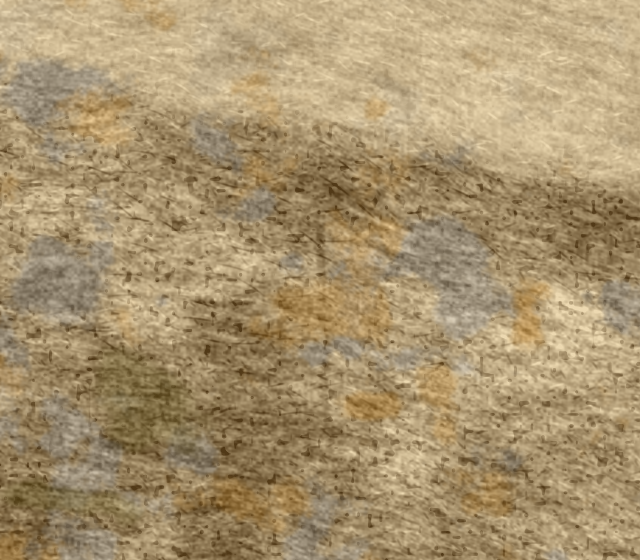
Reproduce this texture procedurally as a WebGL 2 fragment shader.

```glsl
#version 300 es
precision highp float;
// Weathered, brushed ochre plaster with a pale upper band, scratches and mineral stains.
uniform vec2 u_resolution;
out vec4 fragColor;

const vec3 UMBER = vec3(0.48, 0.39, 0.25);
const vec3 CREAM = vec3(0.84, 0.76, 0.605);
const vec3 SLATE = vec3(0.56, 0.53, 0.48);
const vec3 OCHRE = vec3(0.70, 0.53, 0.27);
const vec3 OLIVE = vec3(0.48, 0.42, 0.24);

float hash(vec2 cell, float seed) {
    vec3 q = fract(vec3(cell.xyx + seed * 7.31) * vec3(0.1031, 0.1030, 0.0973));
    q += dot(q, q.yzx + 33.33);
    return fract((q.x + q.y) * q.z);
}

float noise(vec2 p, float seed) {
    vec2 i = floor(p), f = fract(p);
    f = f * f * (3.0 - 2.0 * f);
    float low = mix(hash(i, seed), hash(i + vec2(1, 0), seed), f.x);
    float high = mix(hash(i + vec2(0, 1), seed), hash(i + vec2(1, 1), seed), f.x);
    return mix(low, high, f.y);
}

float fbm(vec2 p, float seed) {
    float sum = 0.0, weight = 0.5;
    for (int i = 0; i < 5; i++) {
        sum += weight * noise(p, seed + float(i));
        p = mat2(1.6, 1.2, -1.2, 1.6) * p;
        weight *= 0.5;
    }
    return sum / 0.97;
}

// Soft ragged blot: 1 inside, 0 outside
float blot(vec2 p, vec2 center, vec2 radius, float ragged) {
    float d = length((p - center) / radius) + (ragged - 0.5) * 2.4;
    return 1.0 - smoothstep(0.45, 1.25, d);
}

// Tapered strokes scattered on a jittered grid
float strokes(vec2 p, float cells, float angle, float spread, vec2 size, float density, float seed) {
    vec2 q = p * cells, home = floor(q);
    float pixel = cells / u_resolution.y, ink = 0.0;
    for (int y = -1; y <= 1; y++)
    for (int x = -1; x <= 1; x++) {
        vec2 cell = home + vec2(x, y);
        vec2 d = q - cell - vec2(hash(cell, seed), hash(cell, seed + 1.0));
        float a = angle + spread * (hash(cell, seed + 2.0) - 0.5);
        d = vec2(d.x * cos(a) + d.y * sin(a), d.y * cos(a) - d.x * sin(a));
        float reach = size.x * mix(0.4, 1.0, hash(cell, seed + 3.0));
        d.y += 0.25 * d.x * d.x * (hash(cell, seed + 4.0) - 0.5);
        float taper = 1.0 - smoothstep(0.3, 1.0, abs(d.x) / reach);
        float line = 1.0 - smoothstep(size.y - pixel, size.y + pixel, abs(d.y));
        ink = max(ink, line * taper * step(hash(cell, seed + 5.0), density));
    }
    return ink;
}

// Large-scale brightness below the pale band
float lowerTone(vec2 p, float depth, float ragged) {
    float tone = 0.50;
    float band = smoothstep(0.0, 0.04, depth) * (1.0 - smoothstep(0.08, 0.24, depth));
    tone -= 0.22 * band * smoothstep(0.1, 0.8, p.x + ragged * 0.3);
    tone -= 0.24 * blot(p, vec2(0.22, 0.22), vec2(0.42, 0.25), ragged);
    tone += 0.10 * blot(p, vec2(0.36, 0.53), vec2(0.32, 0.16), ragged);
    tone += 0.14 * blot(p, vec2(0.90, 0.28), vec2(0.38, 0.26), ragged);
    tone += 0.20 * blot(p, vec2(0.73, 0.16), vec2(0.06, 0.20), ragged);
    tone += 0.32 * blot(p, vec2(1.01, 0.43), vec2(0.07, 0.06), ragged);
    return tone - 0.12 * (1.0 - smoothstep(0.0, 0.12, p.y));
}

void main() {
    vec2 p = gl_FragCoord.xy / u_resolution.y;
    float cloud = fbm(p * 5.0, 1.0), ragged = fbm(p * 14.0, 9.0);

    // Brush direction drops gently to the right
    float slope = 0.09 + 0.13 * smoothstep(0.1, 1.1, p.x);
    vec2 flow = vec2(p.x, p.y + slope * p.x + 0.035 * (noise(p * 7.0, 4.0) - 0.5));
    float streak = noise(flow * vec2(30.0, 130.0), 20.0);
    float brush = noise(flow * vec2(13.0, 65.0), 21.0);
    float grain = noise(p * 185.0, 22.0);
    float speck = noise(flow * vec2(110.0, 210.0), 23.0);

    // Pale band over the darker ground
    float depth = 0.87 - 0.18 * p.x - p.y + 0.10 * (cloud - 0.5) + 0.09 * (ragged - 0.5);
    float pale = 1.0 - smoothstep(-0.035, 0.04, depth);
    float tone = mix(lowerTone(p, depth, ragged), 0.88, pale);

    float detail = 0.42 * (streak - 0.5) + 0.34 * (brush - 0.5) + 0.42 * (grain - 0.5);
    detail += 0.40 * (speck - 0.5) + 0.55 * (cloud - 0.5) + 0.45 * (ragged - 0.5);
    tone += detail * mix(1.0, 0.62, pale);

    // Scratches, pits and chips
    float worn = 1.0 - 0.75 * pale;
    float core = blot(p, vec2(0.57, 0.55), vec2(0.62, 0.28), ragged);
    tone -= 0.42 * worn * (0.3 + 0.7 * core) * strokes(p, 22.0, -0.25, 1.0, vec2(0.9, 0.035), 0.65, 40.0);
    tone -= 0.30 * worn * strokes(p, 48.0, -0.3, 1.6, vec2(0.7, 0.09), 0.5, 50.0);
    tone += 0.24 * strokes(p, 38.0, -0.2, 1.2, vec2(0.8, 0.07), 0.4, 60.0);
    tone -= 0.45 * worn * smoothstep(0.74, 0.90, noise(p * 100.0, 70.0));
    float seam = abs(p.x - 0.575 - 0.02 * (noise(vec2(p.y * 16.0, 2.0), 5.0) - 0.5));
    float seamSpan = smoothstep(0.18, 0.28, p.y) * (1.0 - smoothstep(0.55, 0.66, p.y));
    tone -= 0.30 * seamSpan * (1.0 - smoothstep(0.002, 0.013, seam)) * smoothstep(0.25, 0.6, ragged);

    // Mineral stains keep the relief of the surface
    vec3 color = mix(UMBER, CREAM, clamp(tone, -0.45, 1.25));
    vec3 relief = vec3(0.32 * detail);
    float slate = 0.65 * smoothstep(0.57, 0.72, fbm(p * 11.0, 80.0)) * worn;
    slate = max(slate, 0.7 * blot(p, vec2(0.10, 0.49), vec2(0.08, 0.07), ragged));
    slate = max(slate, 0.7 * blot(p, vec2(0.07, 0.83), vec2(0.11, 0.05), ragged));
    color = mix(color, SLATE + relief, slate);
    float ochre = 0.5 * smoothstep(0.62, 0.76, fbm(p * 9.0, 90.0));
    ochre = max(ochre, 0.75 * blot(p, vec2(0.945, 0.42), vec2(0.035, 0.065), ragged));
    ochre = max(ochre, 0.6 * blot(p, vec2(0.65, 0.275), vec2(0.05, 0.025), ragged));
    color = mix(color, OCHRE + relief, ochre);
    float olive = blot(p, vec2(0.27, 0.29), vec2(0.12, 0.07), ragged);
    olive = max(olive, blot(flow, vec2(0.14, 0.12), vec2(0.16, 0.025), ragged));
    color = mix(color, OLIVE + relief, 0.55 * olive);

    fragColor = vec4(clamp(color, 0.0, 1.0), 1.0);
}
```
